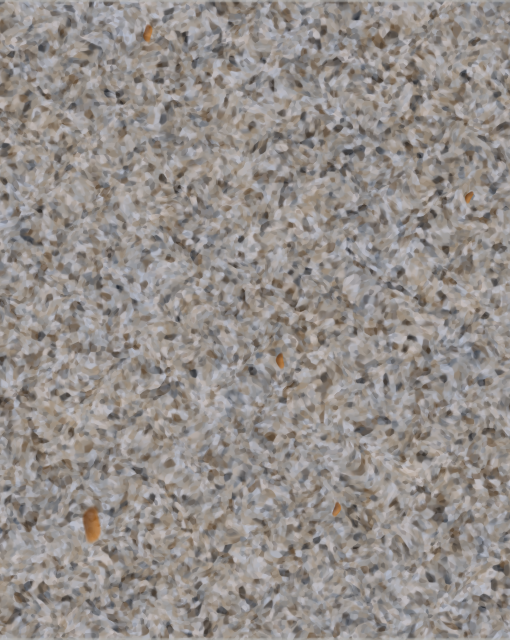
Give the GLSL for this texture, as a Shadertoy shader.

```glsl
// Weathered sandstone: soft, randomly turned mineral grains in pale grey, tan and brown.
// Two sizes of stretched cellular noise are blended, then drifted by layered sines
// into faint warm and dark patches, with a few rust-coloured pebbles on top.

vec3 hash3(vec2 p) {
    vec3 q = fract(p.xyx * vec3(0.1031, 0.1030, 0.0973));
    q += dot(q, q.yxz + 33.33);
    return fract((q.xxy + q.yzz) * q.zyx);
}

mat2 rotate(float angle) {
    float c = cos(angle), s = sin(angle);
    return mat2(c, -s, s, c);
}

// Mineral colour for a random pick in 0..1, ordered from pale to dark
vec3 mineral(float pick) {
    if (pick < 0.25) return vec3(0.735, 0.725, 0.745);
    if (pick < 0.57) return vec3(0.630, 0.610, 0.595);
    if (pick < 0.75) return vec3(0.570, 0.530, 0.485);
    if (pick < 0.87) return vec3(0.425, 0.418, 0.420);
    if (pick < 0.96) return vec3(0.380, 0.318, 0.260);
    return vec3(0.200, 0.188, 0.185);
}

// Cellular noise with soft borders: each cell holds one stretched grain
vec3 grains(vec2 p, float seed) {
    vec2 cell = floor(p);
    vec3 sum = vec3(0.0);
    float total = 0.0;
    for (int y = -2; y <= 2; y++) {
        for (int x = -2; x <= 2; x++) {
            vec2 id = cell + vec2(x, y);
            vec3 shape = hash3(id + seed);
            vec3 tone = hash3(id + seed + 57.3);
            vec2 d = rotate(shape.z * 6.2832) * (p - id - shape.xy);
            d *= vec2(0.75, 1.3);
            float weight = exp(-7.0 * dot(d, d));
            vec3 tint = (tone.y - 0.5) * vec3(0.06, 0.0, -0.07);
            sum += weight * (mineral(tone.x) + tint);
            total += weight;
        }
    }
    return sum / total;
}

// Broad irregular drift, roughly -1..1
float drift(vec2 p) {
    float sum = 0.0, amplitude = 0.5;
    for (int i = 0; i < 4; i++) {
        p = rotate(1.1) * p * 1.7 + 2.3;
        sum += amplitude * sin(p.x + 1.4 * sin(p.y)) * cos(0.8 * p.y);
        amplitude *= 0.7;
    }
    return sum;
}

void mainImage(out vec4 fragColor, in vec2 fragCoord) {
    vec2 uv = fragCoord / iResolution.y;
    float aspect = iResolution.x / iResolution.y;

    // Coarse and fine grains, bent slightly off their grids
    vec2 bent = uv + 0.003 * sin(uv.yx * 61.0 + 3.0 * sin(uv * 23.0));
    vec3 stone = mix(grains(bent * 100.0, 11.0),
                     grains(rotate(0.6) * bent * 165.0 + 400.0, 83.0), 0.35);

    // Shaded and warm patches
    stone += 0.03 * drift(uv * 14.0);
    stone += vec3(0.016, 0.002, -0.018) * drift(uv * 9.0 + 20.0);

    // Rust pebbles, the first one largest
    for (int i = 0; i < 5; i++) {
        float n = float(i);
        vec2 center = fract(vec2(0.18, 0.18) + n * vec2(0.37, 0.256)) * vec2(aspect, 1.0);
        float size = i == 0 ? 0.029 : 0.009 + 0.006 * fract(n * 0.618);
        vec2 d = rotate(0.25 * sin(n * 2.4) - 0.15) * (uv - center) / size;
        d.x += 0.12 * sin(d.y * 3.0 + n);
        float mask = 1.0 - smoothstep(0.75, 1.15, length(d * vec2(2.1, 1.0)));
        vec3 rust = mix(vec3(0.42, 0.25, 0.12), vec3(0.68, 0.45, 0.22),
                        smoothstep(-0.4, 0.35, d.x - 0.3 * d.y));
        stone = mix(stone, rust + 0.35 * (stone - 0.55), 0.85 * mask);
    }

    // Pale rim along the upper and lower edges
    float rim = 1.0 - smoothstep(0.001, 0.005, min(uv.y, 1.0 - uv.y));
    stone = mix(stone, vec3(0.72, 0.72, 0.71), 0.6 * rim);

    fragColor = vec4(clamp(stone, 0.0, 1.0), 1.0);
}
```
